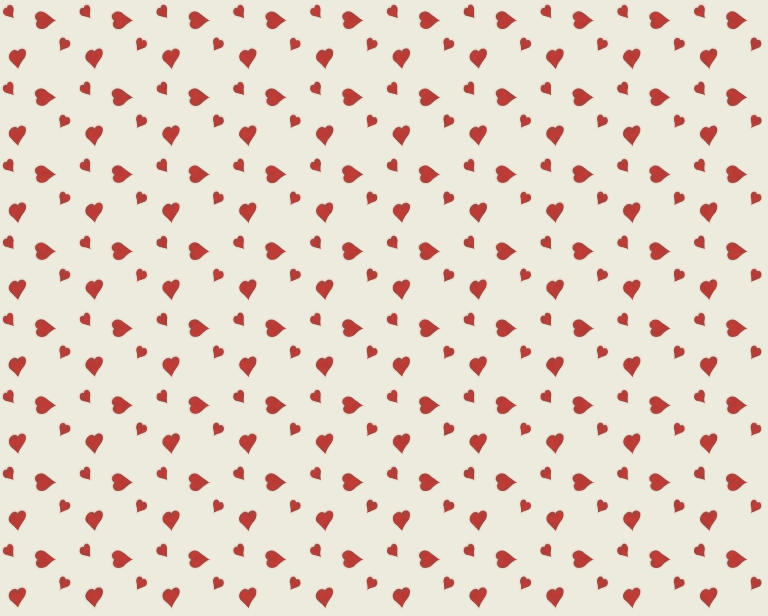
Reproduce this pattern procedurally as a Shadertoy shader.

```glsl
// Scattered red hearts on cream: a square cell of four hand-cut hearts, two large
// and two small, repeated 10 x 8 times. Each heart is a warped distance function,
// inked with a dark uneven rim, a bright centre and a faint blush around it.

const vec2 REPEATS = vec2(10.0, 8.0);
const float GRAIN = 16.0; // noise lattice steps per cell

const vec3 CREAM = vec3(0.93, 0.92, 0.87);
const vec3 BLUSH = vec3(0.95, 0.82, 0.77);
const vec3 RIM = vec3(0.61, 0.29, 0.26);
const vec3 RED = vec3(0.74, 0.23, 0.21);

float hash(vec2 p) {
    vec3 q = fract(vec3(p.xyx) * 0.1031);
    q += dot(q, q.yzx + 33.33);
    return fract((q.x + q.y) * q.z);
}

// Value noise that wraps after a whole number of lattice steps
float wrapNoise(vec2 p, vec2 period) {
    vec2 i = floor(p), f = fract(p);
    vec2 a = mod(i, period), b = mod(i + 1.0, period);
    f = f * f * (3.0 - 2.0 * f);
    return mix(mix(hash(a), hash(vec2(b.x, a.y)), f.x),
               mix(hash(vec2(a.x, b.y)), hash(b), f.x), f.y);
}

// Plain heart: tip at the origin, notch at (0, 1)
float heartDistance(vec2 p) {
    p.x = abs(p.x);
    if (p.x + p.y > 1.0) return length(p - vec2(0.25, 0.75)) - sqrt(2.0) / 4.0;
    vec2 toNotch = p - vec2(0.0, 1.0);
    vec2 toSide = p - 0.5 * max(p.x + p.y, 0.0);
    return sqrt(min(dot(toNotch, toNotch), dot(toSide, toSide))) * sign(p.x - p.y);
}

// Heart placed in a wrapping unit cell; axis runs from tip to notch
float placedHeart(vec2 cell, vec2 tip, vec2 axis, float size, float skew, float bend) {
    vec2 d = fract(cell - tip + 0.5) - 0.5;
    vec2 up = normalize(axis);
    vec2 p = vec2(dot(d, vec2(up.y, -up.x)), dot(d, up)) / size;
    float low = clamp(1.0 - p.y, 0.0, 1.0);
    vec2 q = vec2(p.x * 1.22, p.y - skew * p.x);
    q.x += bend * clamp(p.y, 0.0, 1.0) * low; // curl the body
    q.x *= 1.0 + 0.35 * low * low;            // hollow the flanks near the tip
    return heartDistance(q) * size / 1.22;
}

float heartsDistance(vec2 cell) {
    float d = placedHeart(cell, vec2(0.236, 0.108), vec2(-0.02, 1.0), 0.228, 0.16, 0.25);
    d = min(d, placedHeart(cell, vec2(0.724, 0.734), vec2(-1.0, -0.02), 0.236, 0.12, -0.20));
    d = min(d, placedHeart(cell, vec2(0.176, 0.768), vec2(-0.55, 0.83), 0.155, 0.06, 0.20));
    return min(d, placedHeart(cell, vec2(0.785, 0.343), vec2(0.47, 0.88), 0.152, 0.0, -0.20));
}

vec3 inkColour(float d, float grain, float soft) {
    float blush = 1.0 - smoothstep(0.004, 0.026, d);
    float body = 1.0 - smoothstep(-soft, soft, d);
    float centre = smoothstep(0.006, 0.034, -d + 0.012 * (grain - 0.5));
    vec3 ink = mix(RIM, RED, centre) * (0.97 + 0.06 * grain);
    return mix(mix(CREAM, BLUSH, 0.75 * blush), ink, body);
}

void mainImage(out vec4 fragColor, in vec2 fragCoord) {
    vec2 p = fragCoord / iResolution.xy * REPEATS;
    float pixel = REPEATS.y / iResolution.y;
    float grain = wrapNoise(p * GRAIN, REPEATS * GRAIN);
    float d = heartsDistance(fract(p)) + 0.005 * (grain - 0.5);
    fragColor = vec4(inkColour(d, grain, max(0.6 * pixel, 0.008)), 1.0);
}
```
